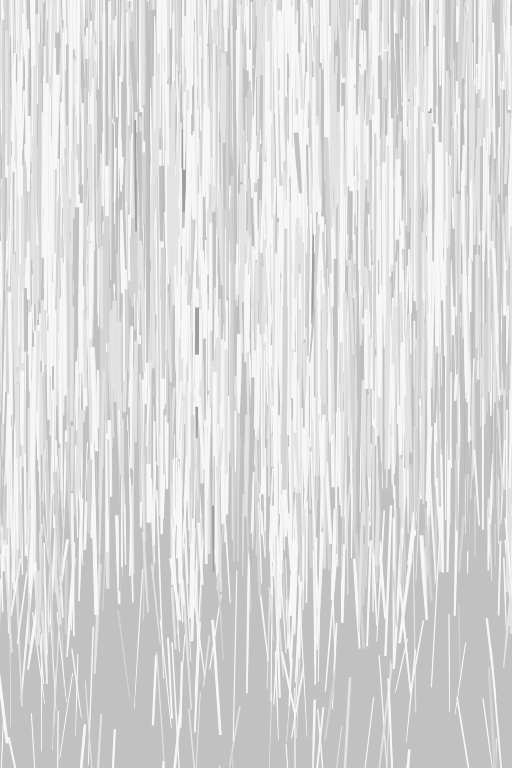
Reproduce this texture procedurally as a WebGL 1 fragment shader.

```glsl
precision highp float;
// Draws a curtain of pale hanging strands thinning out over a grey ground.

uniform vec2 u_resolution;

#define LAYERS 14
#define COLUMN 0.014        // width of one strand column
#define ROW_SHORT 0.12      // range of row heights
#define ROW_LONG 0.42
#define HALF_THIN 0.0012    // strand half widths
#define HALF_THICK 0.0034
#define HEM 0.45            // height below which strands thin out
#define CLUMPS 16.0         // clump frequency across the curtain
#define GROUND 0.755

// Four random values from a cell, without sine
vec4 hash4(vec3 p) {
  vec4 q = fract(p.xyzx * vec4(0.1031, 0.1030, 0.0973, 0.1099));
  q += dot(q, q.wzxy + 33.33);
  return fract((q.xxyz + q.yzzw) * q.zywx);
}

// Smooth noise along one axis, 0 to 1
float clumpNoise(float x) {
  float i = floor(x);
  float f = fract(x);
  float a = hash4(vec3(i, 7.0, 91.0)).x;
  float b = hash4(vec3(i + 1.0, 7.0, 91.0)).x;
  return mix(a, b, f * f * (3.0 - 2.0 * f));
}

// Four paper-like greys
float strandShade(float pick) {
  float shade = 0.968;
  shade = mix(shade, 0.89, step(0.43, pick));
  shade = mix(shade, 0.83, step(0.73, pick));
  shade = mix(shade, 0.76, step(0.90, pick));
  return shade;
}

// Lays the strand of one column over the tone so far
float layStrand(float tone, vec2 p, float column, float layer, float pixel) {
  vec4 columnRandom = hash4(vec3(column, layer, 3.0));
  float rowHeight = mix(ROW_SHORT, ROW_LONG, columnRandom.x * columnRandom.x);
  float row = floor(p.y / rowHeight + columnRandom.y);
  vec4 place = hash4(vec3(column, row + 20.0, layer + 40.0));
  vec4 look = hash4(vec3(column, row + 60.0, layer + 80.0));

  // Vertical extent inside the row
  float span = rowHeight * mix(0.55, 1.0, place.x);
  float base = (row - columnRandom.y) * rowHeight + (rowHeight - span) * place.y;
  float along = (p.y - base) / span;

  // Fewer, whiter and more tilted strands towards the hem
  float center = (column + place.z) * COLUMN;
  float clump = clumpNoise(center * CLUMPS) - 0.5;
  float keep = max(smoothstep(-0.05, HEM, base + 0.3 * clump), 0.06);
  float low = 1.0 - smoothstep(0.0, 0.35, base);
  float tilt = 2.0 * place.w - 1.0;
  tilt *= mix(0.45 * tilt * tilt, 1.6, low);

  // Coverage of a slightly tapered sliver
  float halfWidth = mix(HALF_THIN, HALF_THICK, look.x * look.x);
  halfWidth *= mix(1.0, 0.6, low);
  float taper = mix(1.0, smoothstep(-0.1, 0.6, along), columnRandom.z * 0.6);
  float across = p.x - center - tilt * COLUMN * (along - 0.5);
  float side = halfWidth * taper - abs(across);
  float end = min(p.y - base, base + span - p.y);
  float cover = smoothstep(-0.6 * pixel, 0.6 * pixel, side);
  cover *= smoothstep(0.0, 1.5 * pixel, end) * step(look.y, keep);

  // Tone with a soft fold along one edge, and a very rare dark sliver
  float pick = clamp(look.z - 0.25 * clump - 0.25 * low, 0.0, 1.0);
  float shade = strandShade(pick);
  shade -= 0.05 * smoothstep(0.2, 1.0, across / halfWidth) * step(0.5, look.w);
  shade = mix(shade, 0.62, step(0.997, look.w));
  return mix(tone, shade, cover);
}

void main() {
  vec2 p = gl_FragCoord.xy / u_resolution.y;
  float pixel = 1.0 / u_resolution.y;
  float tone = GROUND;

  // Back to front, each layer shifted sideways
  for (int i = 0; i < LAYERS; i++) {
    float layer = float(i);
    vec2 q = p + vec2(COLUMN * (fract(layer * 0.618) + 4.0), 0.0);
    float column = floor(q.x / COLUMN);
    for (int k = -1; k <= 1; k++) {
      tone = layStrand(tone, q, column + float(k), layer, pixel);
    }
  }
  gl_FragColor = vec4(vec3(tone), 1.0);
}
```
